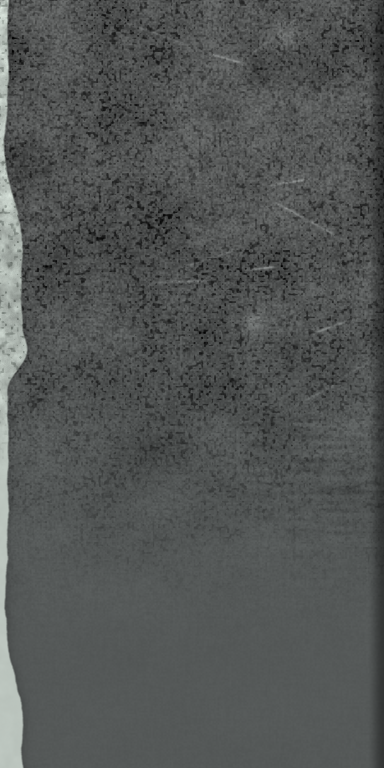
Reproduce this texture procedurally as a Shadertoy shader.

```glsl
// Worn charcoal book cloth with a pale torn strip along its left side.
#define CLOTH_LUM 0.342
#define CLOTH_TINT vec3(0.972, 1.015, 1.008)
#define PAPER_COLOR vec3(0.735, 0.772, 0.745)
#define GRAIN_SCALE 150.0
#define GRAIN_DEPTH 0.17
#define STAIN_DEPTH 0.20
#define SCRATCH_WIDTH 0.0035
#define SCRATCH_GAIN 1.3
#define EDGE_ROUGHNESS 0.010

// Scratches: start and end, measured from the top left in canvas widths
const vec4 SCRATCHES[11] = vec4[11](
    vec4(0.547, 0.141, 0.641, 0.169), vec4(0.638, 0.161, 0.828, 0.008),
    vec4(0.307, 0.052, 0.521, 0.130), vec4(0.698, 0.487, 0.807, 0.466),
    vec4(0.721, 0.529, 0.781, 0.562), vec4(0.781, 0.562, 0.898, 0.625),
    vec4(0.456, 0.703, 0.630, 0.641), vec4(0.391, 0.740, 0.552, 0.727),
    vec4(0.638, 0.706, 0.724, 0.695), vec4(0.755, 1.068, 0.964, 0.938),
    vec4(0.820, 0.872, 0.932, 0.828));

// Stains and scuffs: centre, radius, brightness change
const vec4 STAINS[12] = vec4[12](
    vec4(0.073, 0.430, 0.070, -0.08), vec4(0.300, 0.720, 0.160, -0.035),
    vec4(0.568, 0.281, 0.050, -0.06), vec4(0.700, 0.180, 0.060, -0.06),
    vec4(0.833, 0.188, 0.050, -0.05), vec4(0.560, 0.560, 0.060, -0.05),
    vec4(0.390, 1.185, 0.100, -0.045), vec4(0.755, 0.922, 0.035, -0.06),
    vec4(0.911, 1.276, 0.080, -0.04), vec4(0.656, 0.841, 0.022, 0.13),
    vec4(0.521, 0.352, 0.045, 0.06), vec4(0.742, 0.099, 0.030, 0.09));

float hash(vec2 p) {
    vec3 q = fract(p.xyx * 0.1031);
    q += dot(q, q.yzx + 33.33);
    return fract((q.x + q.y) * q.z);
}

float noise(vec2 p) {
    vec2 i = floor(p), f = fract(p);
    f = f * f * (3.0 - 2.0 * f);
    return mix(mix(hash(i), hash(i + vec2(1, 0)), f.x),
               mix(hash(i + vec2(0, 1)), hash(i + vec2(1, 1)), f.x), f.y);
}

float fbm(vec2 p) {
    float sum = 0.0, amp = 0.5;
    for (int i = 0; i < 5; i++) {
        sum += amp * noise(p);
        p = p * 2.03 + 17.3;
        amp *= 0.5;
    }
    return sum;
}

float bump(float x, float width) {
    return exp(-x * x / (width * width));
}

// Width of the pale strip at depth y below the top
float tornEdge(float y) {
    float swell = smoothstep(0.43, 0.64, y) * (1.0 - smoothstep(0.91, 1.02, y));
    float x = 0.021 + 0.036 * swell + 0.013 * bump(y - 0.91, 0.05);
    x += 0.037 * smoothstep(1.64, 1.88, y) - 0.008 * bump(y - 0.37, 0.09);
    x -= 0.006 * bump(y - 1.58, 0.12);
    return x + EDGE_ROUGHNESS * (fbm(vec2(y * 24.0, 3.0)) - 0.48);
}

// Soft streak that fades toward both ends; short ones are brighter
float scratch(vec2 p, vec4 s) {
    vec2 a = p - s.xy, b = s.zw - s.xy;
    float t = clamp(dot(a, b) / dot(b, b), 0.0, 1.0);
    float fade = smoothstep(0.0, 0.15, t) * (1.0 - smoothstep(0.8, 1.0, t));
    float gain = clamp(0.012 / length(b), 0.04, 0.13);
    return gain * (0.3 + 0.7 * fade) * bump(length(a - b * t), SCRATCH_WIDTH);
}

float clothLum(vec2 p) {
    float wear = 1.0 - smoothstep(0.65, 1.75, p.y);
    float cloud = fbm(p * 7.0 + 4.0) - 0.48;
    float lum = CLOTH_LUM - 0.008 * wear + STAIN_DEPTH * cloud * (0.08 + 0.92 * wear);

    // Stains with ragged outlines
    vec2 ragged = p + 0.05 * (vec2(fbm(p * 18.0), fbm(p * 18.0 + 40.0)) - 0.48);
    for (int i = 0; i < 12; i++)
        lum += STAINS[i].w * bump(length(ragged - STAINS[i].xy), STAINS[i].z);

    // Dark pits, fine grain and woven threads
    float pits = smoothstep(0.56, 0.92, noise(p * GRAIN_SCALE));
    float fine = noise(p * GRAIN_SCALE * 1.5 + 9.0) - 0.5;
    float weave = noise(p * vec2(35.0, 190.0)) + noise(p * vec2(190.0, 35.0)) - 1.0;
    lum -= GRAIN_DEPTH * pits * wear * (0.85 - 1.6 * cloud);
    lum += fine * (0.015 + 0.11 * wear) + weave * (0.006 + 0.03 * wear);

    // Horizontal rubbing low on the right
    float rubbed = smoothstep(0.5, 0.8, p.x) * bump(p.y - 1.2, 0.2);
    lum += 0.07 * rubbed * (noise(p * vec2(9.0, 85.0)) - 0.5);

    // Scratches broken up by the grain
    vec2 bent = p + 0.008 * (noise(p * 14.0) - 0.5);
    for (int i = 0; i < 11; i++)
        lum += SCRATCH_GAIN * scratch(bent, SCRATCHES[i]) * (0.55 + 0.8 * noise(p * 60.0));
    return lum;
}

void mainImage(out vec4 fragColor, in vec2 fragCoord) {
    vec2 p = vec2(fragCoord.x, iResolution.y - fragCoord.y) / iResolution.x;
    float side = p.x - tornEdge(p.y);

    // Cloth, shaded beside the tear and at the right border
    float lum = clothLum(p) - 0.055 * exp(-max(side, 0.0) / 0.012);
    lum *= 1.0 - 0.4 * smoothstep(0.955, 1.0, p.x);
    vec3 cloth = lum * mix(CLOTH_TINT, vec3(1.0, 1.0, 0.995), 0.5 * (1.0 - smoothstep(0.4, 1.5, p.y)));

    // Pale strip, mottled above and cleaner below
    float mottle = 1.0 - smoothstep(0.85, 1.3, p.y);
    vec3 paper = PAPER_COLOR * (1.0 + (0.05 + 0.5 * mottle) * (fbm(p * 45.0) - 0.5));
    paper *= 1.0 - 0.1 * bump(p.y - 0.76, 0.2);
    paper -= 0.18 * mottle * smoothstep(0.65, 0.95, noise(p * 130.0));

    float blur = max(0.0035, 1.0 / iResolution.x);
    fragColor = vec4(clamp(mix(paper, cloth, smoothstep(-blur, blur, side)), 0.0, 1.0), 1.0);
}
```
